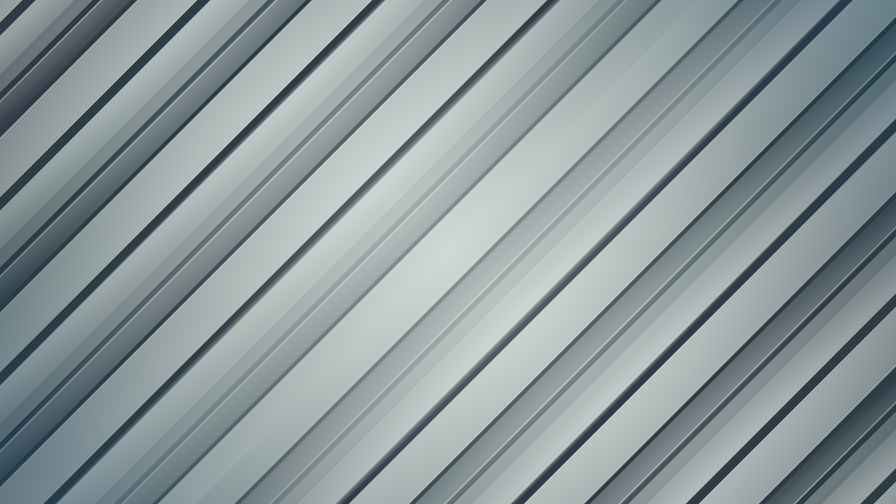
Give the GLSL for this background, as a Shadertoy shader.

```glsl
// Diagonal brushed-steel slats, mirrored about the centre, under a soft oval light.

const vec3 INK = vec3(0.18, 0.23, 0.27);      // deepest groove colour
const vec3 PALE = vec3(0.87, 0.91, 0.89);     // brightest steel
const vec3 COOL_TINT = vec3(-0.04, 0.0, 0.02);
const float PERIOD = 0.347;                   // repeat length, in canvas heights
const float PHASE = 0.042;                    // shift of the repeat at the mirror axis
const float PEAK_LIGHT = 0.96;
const float FALLOFF = 0.46;
const vec2 LIGHT_SHAPE = vec2(1.0, 0.60);     // along and across the slats
const float VARIATION = 0.04;
const float RELIEF_CENTER = 0.75;
const float RELIEF_GROWTH = 1.65;
const float CREASE_CENTER = 0.08;
const float CREASE_GROWTH = 0.55;

// Edges of the parts, as fractions of one repeat
const float LIP = 0.340;
const float STRIP = 0.372;
const float RIM = 0.535;
const float CREASE = 0.55;
const float BAND = 0.592;
const float SLOPE = 0.70;
const float GROOVE = 0.92;

float hash(float n) {
    return fract(sin(n * 37.3) * 437.58);
}

// Smooth-edged interval from a to b
float interval(float t, float a, float b, float soft) {
    return smoothstep(a - soft, a + soft, t) - smoothstep(b - soft, b + soft, t);
}

// Darkness of the slat profile at t in 0..1
float slatShade(float t, float soft) {
    float shade = mix(0.03, 0.07, t / LIP) * interval(t, 0.0, LIP, soft);
    shade += 0.54 * interval(t, LIP, STRIP, soft);
    shade += mix(0.29, 0.21, smoothstep(STRIP, RIM, t)) * interval(t, STRIP, CREASE, soft);
    shade += 0.15 * interval(t, CREASE, SLOPE, soft);
    shade += mix(0.09, 0.02, smoothstep(SLOPE, GROOVE, t)) * interval(t, SLOPE, GROOVE, soft);

    // Rounded groove that ends in a crisp wall
    float depth = mix(0.36, 0.66, smoothstep(GROOVE, 0.965, t));
    shade += depth * interval(t, GROOVE, 0.994, soft);

    // Fine bright rims
    shade -= 0.13 * interval(t, RIM, CREASE, soft);
    shade -= 0.04 * interval(t, LIP - 0.014, LIP, soft);
    return shade;
}

// Faint uneven sheen from layered sines
float sheen(float along, float seed) {
    return 0.6 * sin(along * 3.1 + seed * 6.3) + 0.4 * sin(along * 7.3 + seed * 11.0);
}

void mainImage(out vec4 fragColor, in vec2 fragCoord) {
    vec2 p = (fragCoord - 0.5 * iResolution.xy) / iResolution.y;
    float along = (p.x + p.y) * 0.7071;
    float across = (p.x - p.y) * 0.7071;

    // Mirrored repeat across the diagonal
    float d = (abs(p.x - p.y) + PHASE) / PERIOD;
    float t = fract(d);
    float soft = 0.75 / (iResolution.y * PERIOD);

    // Each repeat and each side gets its own tone
    float seed = hash(floor(d) + 1.0 + (across < 0.0 ? 9.0 : 0.0));
    float panel = hash(seed * 5.0 + step(LIP, t) + 2.0 * step(SLOPE, t));

    // Oval light, with stronger relief away from the centre line
    float radius = length(vec2(along, across) * LIGHT_SHAPE);
    float light = PEAK_LIGHT - FALLOFF * smoothstep(-0.15, 1.1, radius) * (0.8 + 0.35 * radius);
    float relief = RELIEF_CENTER + RELIEF_GROWTH * abs(across);
    float value = light - relief * slatShade(t, soft);

    // Crease that deepens outwards, then the sheen
    value -= (CREASE_CENTER + CREASE_GROWTH * abs(across)) * interval(t, CREASE, BAND, soft);
    value += VARIATION * radius * (sheen(along, seed) + panel - 0.5);

    vec3 color = mix(INK, PALE, clamp(value, 0.0, 1.0));
    color += COOL_TINT * smoothstep(0.45, 1.0, abs(along));
    color += vec3(0.02, -0.005, 0.01) * (panel - 0.5) * radius;
    fragColor = vec4(clamp(color, 0.0, 1.0), 1.0);
}
```
